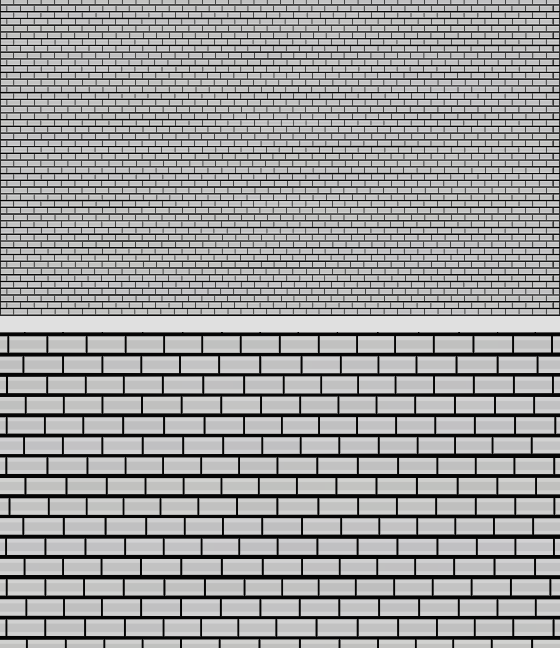
Top: the whole. Bottom: its middle third, enlarged.
Reproduce this pattern procedurally as a WebGL 1 fragment shader.

```glsl
precision highp float;
// A wall of small pale grey bricks in running bond with black mortar.
// Rows and columns come from floor and fract; gradient noise makes the
// upright joints wander, the beds vary in width and the grey shift a little.

uniform vec2 u_resolution;

#define ROWS 46.85         // courses over the canvas height
#define COLUMNS 42.0       // bricks over the canvas width
#define BASE 0.0025        // height of the lowest bed
#define BED_WIDTH 0.0041   // horizontal mortar, in canvas heights
#define JOINT_WIDTH 0.0021 // upright mortar, in canvas heights
#define SQUEEZE 0.18       // narrowing of the bricks towards the middle
#define WANDER 0.22        // joint drift, in bricks
#define FACE_GREY 0.757
#define RIM_GREY 0.815
#define MORTAR_GREY 0.015

const float PI = 3.14159;

vec2 latticeGradient(vec2 cell) {
  float h = fract(sin(dot(cell, vec2(127.1, 311.7))) * 43758.5);
  return vec2(cos(2.0 * PI * h), sin(2.0 * PI * h));
}

float gradientNoise(vec2 p) {
  vec2 cell = floor(p);
  vec2 f = p - cell;
  vec2 s = f * f * f * (f * (f * 6.0 - 15.0) + 10.0);
  float a = dot(latticeGradient(cell), f);
  float b = dot(latticeGradient(cell + vec2(1.0, 0.0)), f - vec2(1.0, 0.0));
  float c = dot(latticeGradient(cell + vec2(0.0, 1.0)), f - vec2(0.0, 1.0));
  float d = dot(latticeGradient(cell + vec2(1.0, 1.0)), f - vec2(1.0, 1.0));
  return mix(mix(a, b, s.x), mix(c, d, s.x), s.y);
}

// Share of a pixel covered by a line of the given width at distance dist.
float lineCoverage(float dist, float width, float pixel) {
  float right = min(dist + 0.5 * pixel, 0.5 * width);
  float left = max(dist - 0.5 * pixel, -0.5 * width);
  return clamp((right - left) / pixel, 0.0, 1.0);
}

void main() {
  vec2 uv = gl_FragCoord.xy / u_resolution;
  float aspect = u_resolution.x / u_resolution.y;
  float pixel = 1.0 / u_resolution.y;

  // Horizontal beds, each with its own width
  float course = (uv.y - BASE) * ROWS;
  float row = floor(course);
  float bedIndex = floor(course + 0.5);
  float bedDist = abs(course - bedIndex) / ROWS;
  float bedVariation = gradientNoise(vec2(uv.x * 3.0, bedIndex * 0.73 + 0.37));
  float bedWidth = BED_WIDTH * (1.0 + 0.4 * bedVariation);
  float mortar = lineCoverage(bedDist, bedWidth, pixel);

  // Upright joints: odd rows move half a brick, drift fades at both ends
  float odd = mod(row, 2.0);
  float drift = WANDER * sin(PI * uv.x)
    * gradientNoise(vec2(uv.x * 9.0, row * 0.73 + 17.4));
  float column = uv.x * COLUMNS - 0.5 * odd - SQUEEZE * sin(2.0 * PI * uv.x) - drift;
  float joint = floor(column + 0.5);
  float jointDist = abs(column - joint) * aspect / COLUMNS;
  float lastJoint = odd * step(COLUMNS - 1.5, joint);
  float jointWidth = mix(JOINT_WIDTH, 0.9 * BED_WIDTH, lastJoint);
  mortar = max(mortar, lineCoverage(jointDist, jointWidth, pixel));

  // Dark borders at the left and right ends
  float endDist = min(uv.x, 1.0 - uv.x) * aspect;
  mortar = max(mortar, lineCoverage(endDist, 1.2 * BED_WIDTH, pixel));

  // Brick faces: lighter along the beds, with a faint tint per course
  float rim = 1.0 - smoothstep(0.0055, 0.007, bedDist);
  float grey = mix(FACE_GREY, RIM_GREY, rim);
  grey += 0.02 * gradientNoise(vec2(floor(column) * 0.61 + 0.3, row * 0.57 + 5.2));
  float tint = 0.012 * gradientNoise(vec2(uv.x * 2.0, row * 0.37 + 9.1));
  vec3 brick = grey + tint * vec3(0.3, 0.5, -1.0);

  gl_FragColor = vec4(mix(brick, vec3(MORTAR_GREY), mortar), 1.0);
}
```
